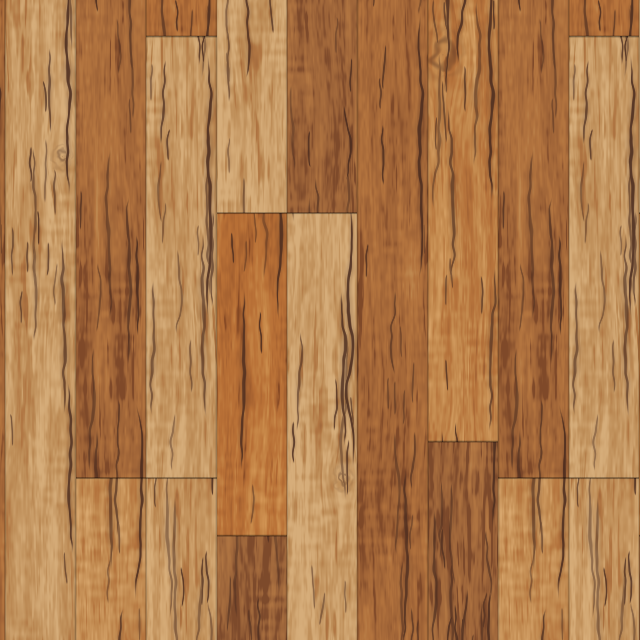
A Shadertoy shader for this texture:

```glsl
const float PITCH = 0.1101;   // board width
const float SHIFT = 0.008;    // left edge of the first full board
const vec3 CRACK_COLOR = vec3(0.29, 0.17, 0.12);

// Upper and lower butt joint of each column; out of range means none
const vec2 JOINTS[7] = vec2[7](
    vec2(2.0, -1.0), vec2(2.0, 0.253), vec2(0.943, 0.253), vec2(0.667, 0.163),
    vec2(0.667, -1.0), vec2(2.0, -1.0), vec2(2.0, 0.31));

// Lightness of the top, middle and bottom board of each column
const vec3 TONES[7] = vec3[7](
    vec3(0.85), vec3(0.3, 0.3, 0.7), vec3(0.4, 0.85, 0.8), vec3(0.9, 0.5, 0.17),
    vec3(0.25, 0.88, 0.8), vec3(0.32), vec3(0.65, 0.65, 0.24));

// Knot centre and radius
const vec3 KNOTS[3] = vec3[3](
    vec3(0.098, 0.755, 0.011), vec3(0.537, 0.251, 0.011), vec3(0.692, 0.915, 0.022));

float hash(vec2 p) {
    vec3 q = fract(p.xyx * 0.1031);
    q += dot(q, q.yzx + 33.33);
    return fract((q.x + q.y) * q.z);
}

float noise(vec2 p) {
    vec2 i = floor(p), f = fract(p);
    f *= f * (3.0 - 2.0 * f);
    return mix(mix(hash(i), hash(i + vec2(1, 0)), f.x),
               mix(hash(i + vec2(0, 1)), hash(i + vec2(1, 1)), f.x), f.y);
}

float fbm(vec2 p) {
    return 0.5 * noise(p) + 0.3 * noise(p * 2.1 + 17.0) + 0.2 * noise(p * 4.3 + 41.0);
}

// Five wood shades from dark to light
vec3 woodRamp(float tone) {
    vec3 c = mix(vec3(0.49, 0.29, 0.17), vec3(0.62, 0.40, 0.23), smoothstep(0.0, 0.25, tone));
    c = mix(c, vec3(0.69, 0.46, 0.26), smoothstep(0.2, 0.5, tone));
    c = mix(c, vec3(0.74, 0.55, 0.34), smoothstep(0.45, 0.75, tone));
    return mix(c, vec3(0.84, 0.68, 0.48), smoothstep(0.65, 1.1, tone));
}

// Wandering vertical split, tapered at both ends
float crack(vec2 p, vec2 centre, float halfLength, float width, float px) {
    float along = (p.y - centre.y) / halfLength;
    float taper = max(0.0, 1.0 - along * along);
    float bend = 0.012 * (noise(vec2(p.y * 13.0, centre.x * 900.0)) - 0.5)
               + 0.004 * (noise(vec2(p.y * 55.0, centre.x * 700.0)) - 0.5);
    float w = width * taper * (0.5 + noise(vec2(p.y * 45.0, centre.y * 300.0)));
    float d = abs(p.x - centre.x - bend);
    float core = 1.0 - smoothstep(w * 0.4, w + px, d);
    float halo = 0.25 * (1.0 - smoothstep(0.0, w * 4.0 + px, d));
    return max(core, halo) * smoothstep(0.0, 0.35, taper);
}

// All splits of one board
float cracks(vec2 p, vec2 seed, float px) {
    float dark = crack(p, vec2(0.9 * PITCH, hash(seed + 5.3)), 0.21, 0.0026, px);
    for (int i = 0; i < 24; i++) {
        vec2 key = seed * 13.0 + float(i) * vec2(3.7, 9.1);
        float size = pow(hash(key + 2.0), 2.5);
        vec2 centre = vec2(mix(0.06, 0.94, hash(key)) * PITCH, mix(-0.1, 1.1, hash(key + 7.0)));
        float split = crack(p, centre, mix(0.025, 0.15, size), mix(0.0009, 0.0027, size), px);
        dark = max(dark, split * mix(0.5, 1.0, hash(key + 11.0)));
    }
    return dark;
}

// x: sideways push of the grain, y: darkness of the rings
vec2 knotField(vec2 uv, float column) {
    vec2 field = vec2(0.0);
    for (int i = 0; i < 3; i++) {
        vec3 k = KNOTS[i];
        if (floor((k.x - SHIFT) / PITCH) != column) continue;
        vec2 d = (uv - k.xy) / k.z;
        float r = length(d * vec2(1.0, 0.8)) + 0.7 * noise(d * 1.6 + k.xy * 50.0);
        field.x -= 0.8 * d.x * k.z * exp(-dot(d, d * vec2(0.25, 0.06)));
        field.y += exp(-r * r * 0.65) * (0.45 + 0.55 * sin(r * 8.0));
    }
    return field;
}

void mainImage(out vec4 fragColor, in vec2 fragCoord) {
    vec2 uv = fragCoord / iResolution.xy;
    float px = 1.0 / iResolution.y;

    // Board under this point
    float column = floor((uv.x - SHIFT) / PITCH);
    float kind = column == 6.0 ? 6.0 : mod(column, 6.0);
    vec2 joint = JOINTS[int(kind)];
    int section = uv.y > joint.x ? 0 : uv.y > joint.y ? 1 : 2;
    vec2 seed = vec2(kind * 4.0 + float(section) + 1.0, kind + 2.0);
    float tone = TONES[int(kind)][section];
    float warmth = max(0.0, 1.0 - abs(tone - 0.52) / 0.3);
    vec2 p = vec2(uv.x - SHIFT - column * PITCH, uv.y);

    // Grain: broad bands, fibres, pores and faint cross ripples
    vec2 knot = knotField(uv, column);
    vec2 g = p + vec2(knot.x + 0.014 * (noise(p * vec2(25, 5) + seed * 9.0) - 0.5), 0.0);
    g += seed * vec2(1.7, 2.3);
    float bands = fbm(g * vec2(38, 3)) - 0.5;
    float fibres = fbm(g * vec2(150, 9)) - 0.5;
    float speckle = noise(g * vec2(330, 75)) - 0.5;
    float ripple = (noise(g * vec2(45, 110)) - 0.5) * smoothstep(0.4, 0.8, noise(g * vec2(12, 7)));
    float pores = smoothstep(0.66, 0.9, noise(g * vec2(230, 17))) * noise(g * vec2(30, 6));
    tone += 0.5 * bands + 0.5 * fibres + 0.2 * speckle + 0.22 * ripple - 0.4 * pores;

    vec3 color = woodRamp(tone);
    color *= mix(vec3(1.0), vec3(1.05, 0.95, 0.8), warmth);

    // Splits and knots
    float dark = max(cracks(p, seed, px), clamp(0.75 * knot.y, 0.0, 0.8));
    color = mix(color, CRACK_COLOR, 0.88 * dark);

    // Seams between boards
    float side = min(p.x, PITCH - p.x);
    float end = min(abs(uv.y - joint.x), abs(uv.y - joint.y));
    color *= 1.0 - 0.22 * (1.0 - smoothstep(0.0, 0.0012 + px, side));
    color *= 1.0 - 0.4 * (1.0 - smoothstep(0.0, 0.001 + px, end));

    fragColor = vec4(color, 1.0);
}
```
